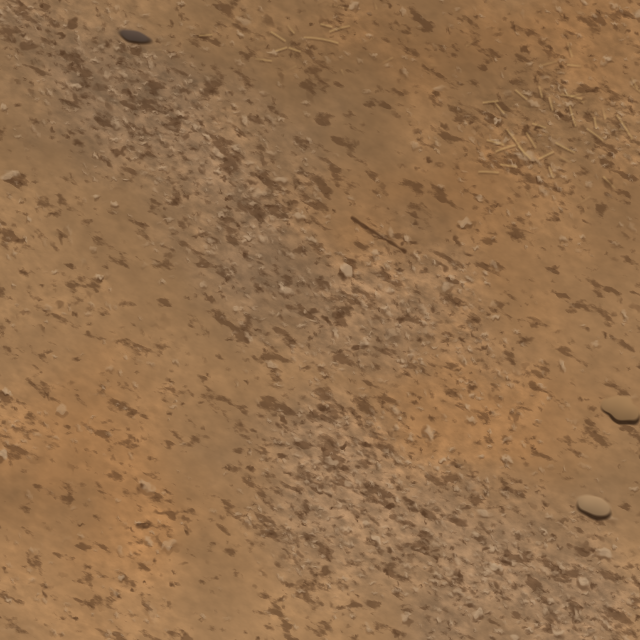
Give the GLSL for this texture, as a Shadertoy shader.

```glsl
// Dry trampled earth: ochre soil with gravel drifts, straw, a twig and a few stones.
#define TAN_SOIL vec3(0.590, 0.452, 0.312)
#define WARM_SOIL vec3(0.600, 0.438, 0.284)
#define GREY_SOIL vec3(0.560, 0.445, 0.335)
#define DARK_GRAIN vec3(0.300, 0.200, 0.125)
#define PALE_GRAIN vec3(0.745, 0.630, 0.500)
#define STRAW vec3(0.750, 0.610, 0.400)
#define SOFTNESS 0.0022
#define SLOPE -0.45
#define ROUGHNESS 0.30

float hash(vec2 p) {
    vec3 q = fract(vec3(p.xyx) * 0.1031);
    q += dot(q, q.yzx + 33.33);
    return fract((q.x + q.y) * q.z);
}
vec4 hash4(vec2 p) {
    return vec4(hash(p), hash(p + 17.3), hash(p + 41.7), hash(p + 73.1));
}
float noise(vec2 p) {
    vec2 i = floor(p), f = fract(p);
    f = f * f * (3.0 - 2.0 * f);
    return mix(mix(hash(i), hash(i + vec2(1, 0)), f.x),
               mix(hash(i + vec2(0, 1)), hash(i + vec2(1, 1)), f.x), f.y);
}
float fbm(vec2 p) {
    float sum = 0.0;
    for (float amp = 0.5; amp > 0.05; amp *= 0.5) {
        sum += amp * noise(p);
        p = mat2(1.6, 1.2, -1.2, 1.6) * p + 7.1;
    }
    return sum / 0.9375;
}
vec2 rotate(vec2 p, float a) {
    return vec2(cos(a) * p.x + sin(a) * p.y, cos(a) * p.y - sin(a) * p.x);
}
float segment(vec2 p, vec2 a, vec2 b) {
    vec2 d = b - a;
    return length(p - a - d * clamp(dot(p - a, d) / dot(d, d), 0.0, 1.0));
}
float blob(vec2 p, vec2 centre, vec2 size) {
    vec2 d = (p - centre) / size;
    return exp(-dot(d, d));
}
float cover(float d) {
    return 1.0 - smoothstep(-SOFTNESS, SOFTNESS, d);
}
float ellipse(vec2 p, vec2 size) {
    return cover((length(p / size) - 1.0) * size.y);
}

// Ragged clods and pebbles; pale ones cast a shadow below
void scatterGrains(inout vec3 col, vec2 p, float cells, float density, float strength) {
    vec2 ragged = (vec2(noise(p * cells * 4.0), noise(p * cells * 4.0 + 9.0)) - 0.5) * 0.3 / cells;
    for (int k = 0; k < 9; k++) {
        vec2 id = floor(p * cells) + vec2(k % 3 - 1, k / 3 - 1);
        vec4 r = hash4(id + cells * 3.0), s = hash4(id + cells * 5.0 + 211.0);
        vec2 d = rotate(p + ragged - (id + r.xy) / cells, SLOPE + 1.5 * (s.x - 0.5));
        float radius = mix(0.12, 0.27, s.y * s.y) / cells;
        vec2 size = radius * vec2(mix(1.1, 2.3, s.z), 0.9);
        float fade = strength * smoothstep(0.0, 0.12, density - r.z) * mix(0.4, 1.0, s.w);
        bool pale = r.w > 0.5;
        if (pale) col = mix(col, DARK_GRAIN, 0.7 * fade * ellipse(d + radius * vec2(-0.3, 1.1), size));
        col = mix(col, pale ? PALE_GRAIN : DARK_GRAIN, fade * ellipse(d, size));
    }
}

// Thin dry stalks, mostly lying along the slope
void scatterStraw(inout vec3 col, vec2 p, float cells, float density) {
    for (int k = 0; k < 9; k++) {
        vec2 id = floor(p * cells) + vec2(k % 3 - 1, k / 3 - 1);
        vec4 r = hash4(id + cells * 7.0 + 95.0);
        vec2 d = rotate(p - (id + r.xy) / cells, SLOPE + 2.0 * (r.z - 0.5));
        d.y += 6.0 * (r.w - 0.5) * d.x * d.x;
        vec2 tip = vec2(mix(0.2, 0.48, r.w) / cells, 0);
        float fade = 0.6 * smoothstep(0.0, 0.3, density - hash(id + 5.5));
        col = mix(col, DARK_GRAIN, 0.6 * fade * cover(segment(d + vec2(0, 0.003), -tip, tip) - 0.001));
        col = mix(col, STRAW, fade * cover(segment(d, -tip, tip) - 0.0012));
    }
}

void placeStone(inout vec3 col, vec2 p, vec2 centre, vec2 size, vec3 tone) {
    vec2 d = rotate(p - centre, 0.6 * SLOPE) + 0.4 * size.y * (noise(p * 60.0) - 0.5);
    col = mix(col, DARK_GRAIN * 0.6, 0.85 * ellipse(d + vec2(-0.002, 0.4 * size.y), size));
    col = mix(col, tone * (1.0 + 0.15 * d.y / size.y), ellipse(d, size));
}

void mainImage(out vec4 fragColor, in vec2 fragCoord) {
    vec2 p = fragCoord / iResolution.y;
    vec2 q = p + 0.25 * (vec2(fbm(p * 6.0), fbm(p * 6.0 + 31.0)) - 0.5);
    float mottle = fbm(p * 9.0 + 3.0) - 0.5;

    // Where gravel, warm earth and straw gather
    float band = min(segment(q, vec2(0.15, 0.9), vec2(0.42, 0.64)), segment(q, vec2(0.42, 0.62), vec2(0.7, 0.48)) + 0.04);
    float drift = smoothstep(0.22, 0.02, min(band, segment(q, vec2(0.55, 0.26), vec2(0.95, 0.06))));
    float warm = blob(q, vec2(0.72, 0.66), vec2(0.24, 0.14)) + blob(q, vec2(0.13, 0.25), vec2(0.24, 0.17))
               + blob(q, vec2(0.76, 0.36), vec2(0.18, 0.12)) + blob(q, vec2(0.75, 0.95), vec2(0.3, 0.1));
    float straw = blob(q, vec2(0.86, 0.79), vec2(0.16, 0.1)) + 0.6 * blob(q, vec2(0.5, 0.97), vec2(0.22, 0.06));
    float gravel = clamp(max(drift, straw) + 1.3 * mottle, 0.0, 1.0);

    // Soil with broad mottling, fine sloping grit and dark flecks
    vec3 col = mix(TAN_SOIL, GREY_SOIL, 0.85 * drift);
    col = mix(col, WARM_SOIL, clamp(warm * (1.0 + mottle), 0.0, 1.0) * (1.0 - 0.6 * drift));
    col *= mix(1.08, 0.94, p.y) + 0.28 * mottle;
    vec2 along = rotate(p, SLOPE);
    col *= 1.0 + ROUGHNESS * mix(0.45, 1.6, gravel) * (fbm(along * vec2(65.0, 110.0)) - 0.5);
    float fleck = smoothstep(0.62, 0.80, fbm(along * vec2(38.0, 75.0) + 50.0) + 0.08 * gravel);
    col = mix(col, DARK_GRAIN, 0.5 * fleck);

    // Scattered debris, fine to coarse
    scatterGrains(col, p, 95.0, 0.10 + 0.60 * gravel, 0.62);
    scatterGrains(col, p, 62.0, 0.12 + 0.45 * gravel, 0.70);
    scatterGrains(col, p, 36.0, 0.10 + 0.16 * gravel, 0.72);
    scatterStraw(col, p, 18.0, straw);
    scatterStraw(col, p, 31.0, straw);

    // Twig and larger stones
    float twig = segment(p, vec2(0.55, 0.659), vec2(0.632, 0.607)) - 0.004 * noise(p * 90.0);
    col = mix(col, DARK_GRAIN, 0.8 * cover(twig));
    placeStone(col, p, vec2(0.21, 0.944), vec2(0.024, 0.008), vec3(0.33, 0.27, 0.23));
    placeStone(col, p, vec2(0.927, 0.21), vec2(0.029, 0.015), vec3(0.6, 0.48, 0.35));
    placeStone(col, p, vec2(0.972, 0.362), vec2(0.032, 0.018), vec3(0.57, 0.44, 0.3));
    fragColor = vec4(col, 1.0);
}
```
